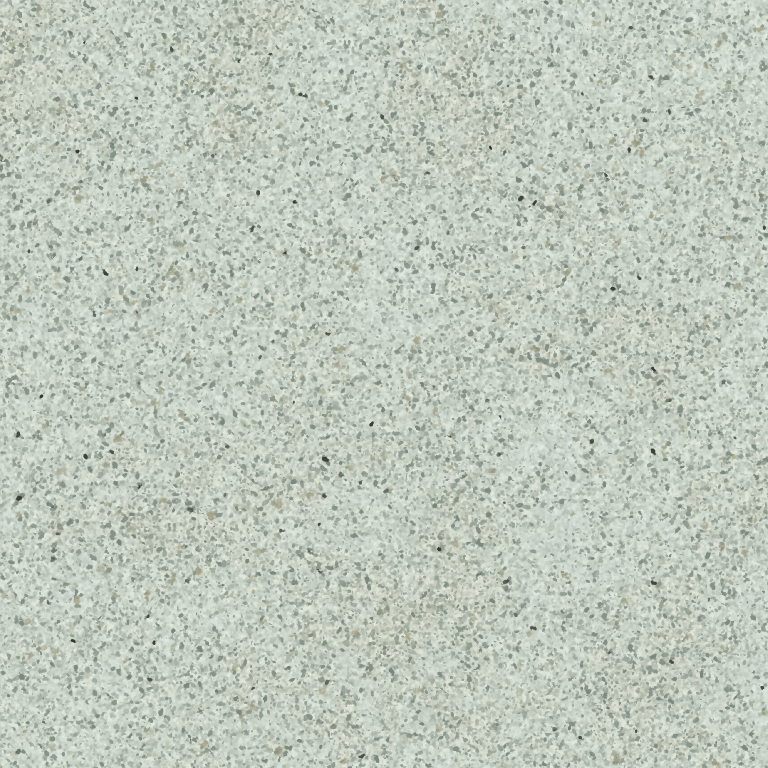
Reproduce this texture procedurally as a three.js fragment shader.

```glsl
// Pale grey-green granite: soft cellular grain carries layers of small dark flecks.
// Each fleck is a randomly turned ellipse with a ragged rim; broad cellular
// mottling thins and crowds the flecks, and a few ochre and black specks are added.
varying vec2 vUv;

vec3 hash3(vec2 cell) {
  vec3 q = fract(cell.xyx * vec3(0.1031, 0.1030, 0.0973));
  q += dot(q, q.yxz + 33.33);
  return fract((q.xxy + q.yzz) * q.zyx);
}

// Cellular noise whose random cell tones melt into each other, 0 to 1
float softCells(vec2 p, float sharpness) {
  vec2 cell = floor(p);
  float total = 0.0;
  float weights = 0.0;
  for (int y = -1; y <= 1; y++) {
    for (int x = -1; x <= 1; x++) {
      vec2 id = cell + vec2(float(x), float(y));
      vec3 rnd = hash3(id);
      vec2 d = id + 0.1 + 0.8 * rnd.xy - p;
      float w = exp(-sharpness * dot(d, d));
      total += w * rnd.z;
      weights += w;
    }
  }
  return total / weights;
}

// Darkness of scattered elliptical flecks, 0 outside; one candidate per cell
float flecks(vec2 p, float density, float ragged, float softness) {
  vec2 cell = floor(p);
  float darkest = 0.0;
  for (int y = -1; y <= 1; y++) {
    for (int x = -1; x <= 1; x++) {
      vec2 id = cell + vec2(float(x), float(y));
      vec3 place = hash3(id + 17.0);
      vec3 form = hash3(id + 91.0);
      vec2 d = p - id - 0.1 - 0.8 * place.xy;
      float angle = 6.2832 * form.x;
      float c = cos(angle);
      float s = sin(angle);
      d = vec2(c * d.x + s * d.y, c * d.y - s * d.x);
      d /= mix(0.3, 0.6, form.y) * vec2(1.0, 0.65);
      float body = 1.0 - smoothstep(1.0 - softness, 1.0 + softness, length(d) + ragged);
      float strength = 0.2 + 0.8 * form.z * form.z;
      darkest = max(darkest, body * strength * step(place.z, density));
    }
  }
  return darkest;
}

void main() {
  // Broad mottling and smaller clumps steer brightness and fleck density
  float mottle = softCells(vUv * 8.0 + 3.7, 4.0) - 0.5;
  float clump = softCells(vUv * 38.0 + 11.3, 4.0) - 0.5;

  // Pale crystal ground
  float grain = softCells(vUv * 200.0, 7.0);
  float fine = softCells(vUv * 310.0 + 5.1, 7.0);
  float tone = 0.5 + 0.85 * (grain - 0.5) + 0.6 * (fine - 0.5) - 0.12 * mottle;
  vec3 color = mix(vec3(0.745, 0.780, 0.730), vec3(0.868, 0.898, 0.853), tone);

  // Faint warm and cool drift
  color += vec3(0.012, 0.002, -0.014) * (clump + mottle);

  // Grey-green flecks in two sizes
  float ragged = 0.9 * (fine - 0.5);
  float density = 0.5 + 0.3 * mottle + 0.5 * clump;
  float large = flecks(vUv * 125.0, density, ragged, 0.4);
  float small = flecks(vUv * 215.0 + 40.0, 0.85 * density, ragged, 0.45);
  color = mix(color, vec3(0.42, 0.475, 0.435), 0.85 * max(large, 0.75 * small));

  // Sparse ochre stains and rare black specks
  float ochre = flecks(vUv * 95.0 + 70.0, 0.06, ragged, 0.5);
  color = mix(color, vec3(0.60, 0.58, 0.46), 0.7 * ochre);
  float black = flecks(vUv * 150.0 + 130.0, 0.012, ragged, 0.4);
  color = mix(color, vec3(0.20, 0.21, 0.18), black);

  gl_FragColor = vec4(color, 1.0);
}
```
